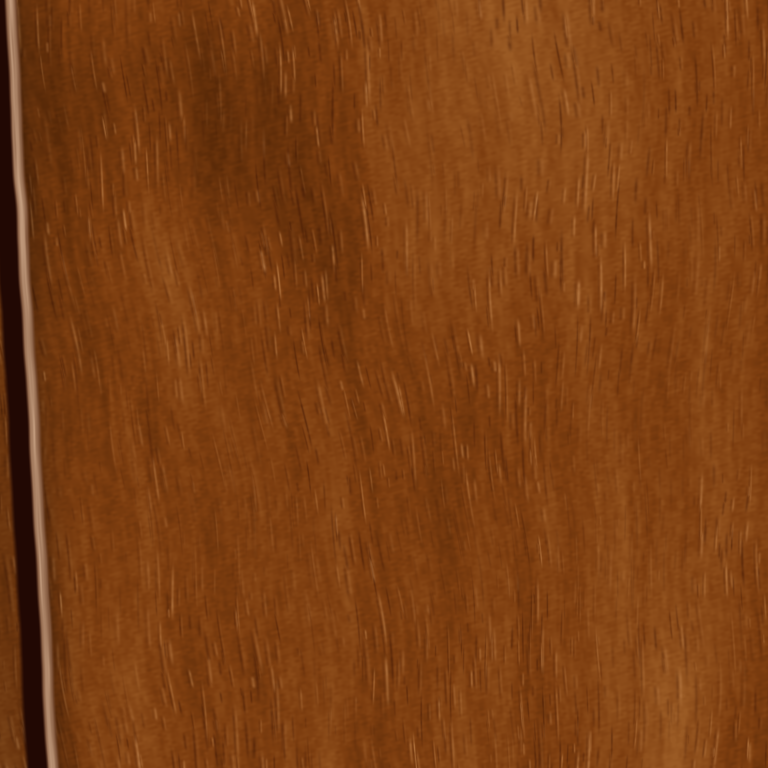
A WebGL 1 fragment shader for this texture:

```glsl
precision highp float;
// Polished brown wood panel with a dark groove and a pale bead at its left.
// Tone comes from stretched noise along a bending grain; short embossed pores
// are scattered by cellular noise; the groove is a slanted distance profile.

uniform vec2 u_resolution;

const vec3 WOOD_DARK = vec3(0.40, 0.19, 0.04);
const vec3 WOOD_MID = vec3(0.49, 0.24, 0.06);
const vec3 WOOD_LIGHT = vec3(0.56, 0.31, 0.11);
const vec3 PORE_LIGHT = vec3(0.72, 0.48, 0.27);
const vec3 PORE_DARK = vec3(0.27, 0.10, 0.02);
const vec3 GROOVE = vec3(0.13, 0.03, 0.01);
const vec3 BEAD_SHADE = vec3(0.42, 0.25, 0.15);
const vec3 BEAD_PALE = vec3(0.78, 0.63, 0.51);

float hash(vec2 p) {
  return fract(sin(dot(p, vec2(127.1, 311.7))) * 43758.55);
}

float valueNoise(vec2 p) {
  vec2 i = floor(p);
  vec2 f = fract(p);
  f = f * f * (3.0 - 2.0 * f);
  float low = mix(hash(i), hash(i + vec2(1.0, 0.0)), f.x);
  float high = mix(hash(i + vec2(0.0, 1.0)), hash(i + 1.0), f.x);
  return mix(low, high, f.y);
}

float signedNoise(vec2 p) {
  return valueNoise(p) * 2.0 - 1.0;
}

// Soft elliptical patch, 1 at its centre.
float softSpot(vec2 p, vec2 centre, vec2 radius) {
  vec2 q = (p - centre) / radius;
  return exp(-dot(q, q));
}

// Bends the canvas so that x is constant along a fibre.
vec2 grainCoords(vec2 p) {
  float lean = mix(0.13, -0.02, smoothstep(0.5, 0.85, p.x));
  float wave = 0.006 * sin(9.0 * p.y + 5.0 * p.x) + 0.003 * sin(23.0 * p.y - 11.0 * p.x);
  return vec2(p.x + lean * (p.y - 0.5) + wave, p.y);
}

// Cellular streaks: x is the lit side of the pores, y the shaded side.
vec2 pores(vec2 g, vec2 cellSize, float density, float seed) {
  vec2 home = floor(g / cellSize);
  vec2 marks = vec2(0.0);
  for (int j = -1; j <= 1; j++) {
    for (int i = -1; i <= 1; i++) {
      vec2 cell = home + vec2(float(i), float(j));
      vec2 key = cell + seed;
      vec2 jitter = vec2(hash(key), hash(key + 17.3));
      vec2 d = g - (cell + jitter) * cellSize;
      d.x += (hash(key + 71.9) - 0.5) * 0.1 * d.y;
      float halfLength = cellSize.y * mix(0.22, 0.75, hash(key + 41.7));
      float width = mix(0.0012, 0.0023, hash(key + 5.1));
      float taper = 1.0 - smoothstep(0.35 * halfLength, halfLength, abs(d.y));
      float present = step(hash(key + 29.5), density) * taper;
      float lit = exp(-pow(abs(d.x) / width, 2.0));
      float shade = exp(-pow(abs(d.x + 1.9 * width) / width, 2.0));
      float kind = hash(key + 53.2);
      marks = max(marks, present * vec2(lit * kind * kind, shade * (1.0 - 0.6 * kind)));
    }
  }
  return marks;
}

// Large patches, long bands and fine mottling; 0 is the middle tone.
float woodTone(vec2 p, vec2 g) {
  float tone = 0.22;
  tone -= 1.1 * softSpot(p, vec2(0.17, 0.87), vec2(0.22, 0.17));
  tone -= 0.8 * softSpot(g, vec2(0.45, 0.72), vec2(0.07, 0.24));
  tone -= 0.6 * softSpot(g, vec2(0.61, 0.42), vec2(0.08, 0.16));
  tone += 0.9 * softSpot(g, vec2(0.68, 0.97), vec2(0.05, 0.15));
  tone += 0.5 * softSpot(p, vec2(0.82, 0.25), vec2(0.12, 0.42));
  tone += 0.45 * signedNoise(g * vec2(9.0, 2.6) + 3.0);
  tone += 0.40 * signedNoise(g * vec2(32.0, 3.5) + 8.0);
  tone += 0.35 * signedNoise(g * vec2(110.0, 9.0) + 21.0);
  tone += 0.28 * signedNoise(g * vec2(190.0, 55.0));
  tone += 0.28 * signedNoise(vec2(p.x + 0.5 * p.y, p.y - 0.3 * p.x) * vec2(140.0, 260.0));
  return tone;
}

vec3 woodColor(vec2 p) {
  vec2 g = grainCoords(p);
  float tone = clamp(woodTone(p, g), -1.5, 1.6);
  vec3 color = WOOD_MID + max(tone, 0.0) * (WOOD_LIGHT - WOOD_MID)
             + max(-tone, 0.0) * (WOOD_DARK - WOOD_MID);
  vec2 marks = max(pores(g, vec2(0.017, 0.066), 0.65, 3.0),
                   0.8 * pores(g, vec2(0.012, 0.034), 0.5, 61.0));
  float cluster = smoothstep(0.25, 0.7, valueNoise(g * vec2(16.0, 7.0) + 40.0));
  float grit = mix(0.55, 1.0, valueNoise(g * vec2(90.0, 170.0)));
  marks *= grit * mix(0.35, 1.0, cluster);
  color = mix(color, PORE_DARK, 0.6 * marks.y);
  return mix(color, PORE_LIGHT, 0.85 * marks.x);
}

// Pale bead and dark groove, laid out by distance left of the panel edge.
vec3 addGroove(vec3 wood, vec2 p) {
  float wobble = 0.0012 * signedNoise(vec2(p.y * 22.0, 4.0));
  float d = p.x - (0.078 - 0.056 * p.y) + wobble;
  float fibre = valueNoise(vec2(d * 420.0, p.y * 16.0));
  float crest = exp(-pow(abs(d + 0.010) / 0.006, 2.0));
  vec3 bead = mix(BEAD_SHADE, BEAD_PALE, crest * mix(0.6, 1.0, fibre));
  vec3 color = wood * (1.0 - 0.22 * exp(-max(d, 0.0) / 0.018));
  color = mix(bead, color, smoothstep(-0.004, 0.001, d));
  color = mix(GROOVE, color, smoothstep(-0.019, -0.014, d));
  return mix(wood * 0.85, color, smoothstep(-0.047, -0.039, d));
}

void main() {
  vec2 p = gl_FragCoord.xy / u_resolution;
  gl_FragColor = vec4(addGroove(woodColor(p), p), 1.0);
}
```
